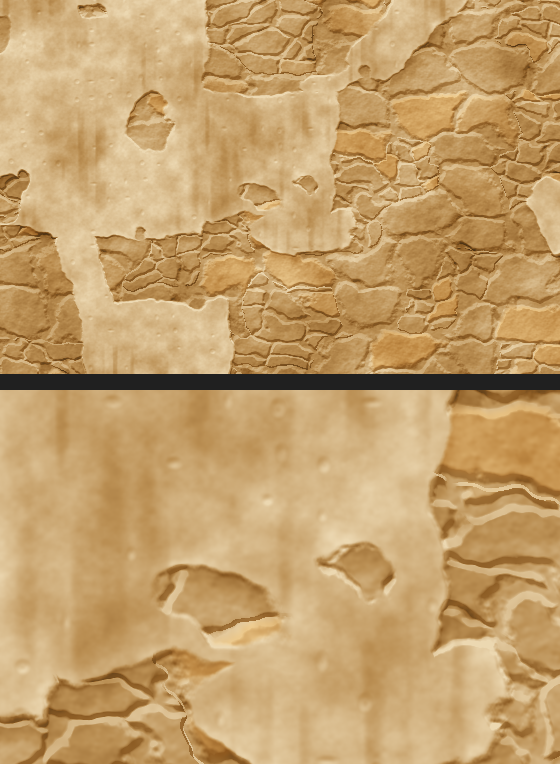
Top: the whole. Bottom: its middle third, enlarged.
Reproduce this texture procedurally as a Shadertoy shader.

```glsl
#define DARK vec3(.55, .36, .14)
#define MIDDLE vec3(.73, .56, .325)
#define LIGHT vec3(.88, .78, .61)
#define STONE_SIZE vec2(.17, .11)
#define EDGE_WARP .11
#define PLASTER_DEPTH .024
#define STONE_DEPTH .017
#define ROUGHNESS .034
#define LIGHT_GAIN .3

float hash(vec2 p) { return fract(sin(dot(p, vec2(127.1, 311.7))) * 43758.5453); }
vec2 hash2(vec2 p) { return vec2(hash(p), hash(p + 57.3)); }

float noise(vec2 p) {
    vec2 i = floor(p), f = fract(p);
    f = f * f * (3. - 2. * f);
    return mix(mix(hash(i), hash(i + vec2(1, 0)), f.x),
               mix(hash(i + vec2(0, 1)), hash(i + 1.), f.x), f.y);
}

// Fractal noise centred on zero
float fbm(vec2 p) {
    float sum = 0., amp = .5;
    for (int i = 0; i < 5; i++) {
        sum += amp * (noise(p) - .5);
        p = mat2(1.6, 1.2, -1.2, 1.6) * p + 3.7;
        amp *= .5;
    }
    return sum;
}

float box(vec2 p, vec2 c, vec2 h) {
    vec2 q = abs(p - c) - h;
    return length(max(q, 0.)) + min(max(q.x, q.y), 0.);
}
float capsule(vec2 p, vec2 a, vec2 b, float r) {
    vec2 u = p - a, v = b - a;
    return length(u - v * clamp(dot(u, v) / dot(v, v), 0., 1.)) - r;
}
float ellipse(vec2 p, vec2 c, vec2 r) { return (length((p - c) / r) - 1.) * min(r.x, r.y); }

// Small random discs, one at most per grid cell
float scatteredDiscs(vec2 p, float cell, float share, float radius) {
    vec2 id = floor(p / cell), rnd = hash2(id);
    vec2 r = radius * cell * (.35 + .65 * hash2(id + 9.1));
    float d = ellipse(p, (id + .3 + .4 * rnd) * cell, r);
    return hash(id + 4.4) < share ? d : cell;
}

// Signed distance to the torn plaster sheet, negative inside
float plasterDistance(vec2 p) {
    vec2 w = p + EDGE_WARP * vec2(fbm(p * 6.), fbm(p * 6. + 31.));
    float d = box(w, vec2(.1, .75), vec2(.45, .37));
    d = min(d, box(w, vec2(.6, .59), vec2(.29, .18)));
    d = min(d, capsule(w, vec2(.74, .38), vec2(.92, .395), .05));
    d = min(d, capsule(w, vec2(1., .86), vec2(1.18, 1.), .072));
    d = min(d, capsule(w, vec2(.84, .775), vec2(.98, .84), .025));
    d = min(d, capsule(w, vec2(.2, .36), vec2(.27, .15), .06));
    d = min(d, box(w, vec2(.42, .06), vec2(.2, .12)));
    d = min(d, capsule(w, vec2(1.45, .49), vec2(1.5, .38), .045));
    // Holes broken through the sheet
    float hole = ellipse(w, vec2(.405, .69), vec2(.052, .078));
    hole = min(hole, ellipse(w, vec2(.69, .46), vec2(.056, .028)));
    hole = min(hole, capsule(w, vec2(0, .43), vec2(0, .5), .04));
    hole = min(hole, capsule(w, vec2(0, .88), vec2(0, .92), .04));
    hole = min(hole, scatteredDiscs(w, .15, .3, .2));
    return max(d, -hole) + .018 * fbm(p * 32.);
}

// Squarish cells: x = distance to the joint, y = random id
vec2 stoneCells(vec2 q) {
    vec2 base = floor(q);
    float first = 9., second = 9., id = 0.;
    for (int j = -1; j <= 1; j++)
    for (int i = -1; i <= 1; i++) {
        vec2 cell = base + vec2(i, j);
        vec2 r = cell + .12 + .76 * hash2(cell) - q;
        r *= r;
        float d = sqrt(sqrt(dot(r, r))) - .2 * hash(cell + 2.7);
        if (d < first) { second = first; first = d; id = hash(cell + 8.3); }
        else second = min(second, d);
    }
    return vec2(second - first, id);
}

// x = height, y = plaster distance, z = stone against mortar, w = stone id
vec4 wall(vec2 p) {
    float rough = fbm(p * 14.), d = plasterDistance(p);
    vec2 q = p / STONE_SIZE + .7 * vec2(fbm(p * 9. + 5.), fbm(p * 9. + 17.));
    vec2 cell = stoneCells(q);
    if (cell.y < .32) cell = stoneCells(q * 2.1 + 7.);
    float stone = smoothstep(.03, .25, cell.x + .45 * fbm(p * 26.));
    float bare = STONE_DEPTH * stone + ROUGHNESS * rough;
    float pit = smoothstep(.003, -.003, scatteredDiscs(p, .045, .3, .14));
    float sheet = PLASTER_DEPTH + .28 * ROUGHNESS * rough - .003 * pit;
    return vec4(mix(bare, sheet, smoothstep(.004, -.004, d)), d, stone, cell.y);
}

void mainImage(out vec4 fragColor, in vec2 fragCoord) {
    vec2 p = fragCoord / iResolution.y;
    vec2 e = vec2(.003, 0);
    vec4 s = wall(p);
    float plaster = smoothstep(.003, -.003, s.y);

    // Relief lit from the upper left
    float slopeX = (wall(p + e.xy).x - s.x) / e.x;
    float slopeY = (wall(p + e.yx).x - s.x) / e.x;
    float relief = clamp(LIGHT_GAIN * (.4 * slopeX - slopeY), -.5, .32);
    float shadow = smoothstep(.012, -.012, plasterDistance(p + vec2(-.004, .016)));

    // Stone, mortar and dark crevices
    float cloud = fbm(p * 8. + 3.);
    float crevice = smoothstep(.13, .26, fbm(p * 24. + 40.)) * (1. - .7 * s.z);
    float bareTone = .53 + .22 * (s.w - .5) * s.z + .75 * cloud - .35 * crevice - .24 * shadow;

    // Plaster with stains, drips and a pale rim
    float stain = smoothstep(-.02, .22, fbm(p * 5. + 60.));
    float drip = smoothstep(.5, .9, noise(vec2(p.x * 65., p.y * 6.))) * stain;
    float rim = smoothstep(-.016, -.004, s.y);
    float sheetTone = .93 + .4 * cloud + .45 * fbm(p * 30. + 11.)
                    - .2 * stain - .22 * drip + .08 * rim;

    float tone = mix(bareTone, sheetTone, plaster) + relief + .07 * (noise(p * 170.) - .5);
    tone = clamp(tone, -.6, 1.15);
    vec3 color = tone < .5 ? mix(DARK, MIDDLE, max(tone, 0.) * 2.)
                           : mix(MIDDLE, LIGHT, tone * 2. - 1.);
    color *= 1. + min(tone, 0.);

    // A few ochre stones
    float ochre = smoothstep(.75, .95, s.w) * s.z * (1. - plaster);
    color *= mix(vec3(1), vec3(1.02, .95, .8), ochre);
    fragColor = vec4(color, 1);
}
```
